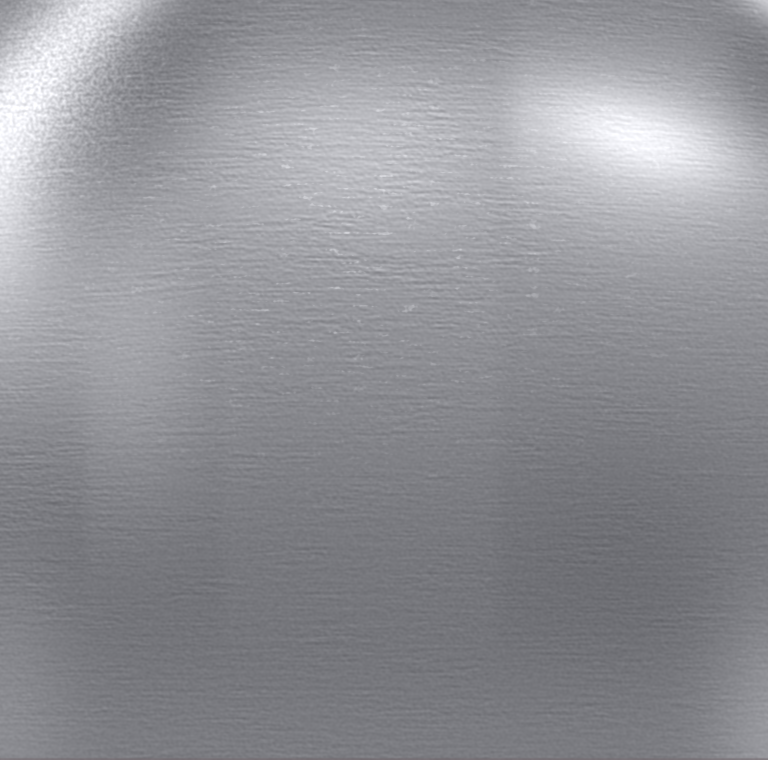
Reproduce this texture procedurally as a Shadertoy shader.

```glsl
// Brushed silver metal on a domed surface, lit by soft lamps near the top.
// Broad gradients and rotated gaussian glows shape the light; stretched
// gradient noise, lit by its vertical slope, gives the brush strokes.

vec2 hashGradient(vec2 cell) {
    vec3 h = fract(cell.xyx * vec3(0.1031, 0.1030, 0.0973));
    h += dot(h, h.yzx + 33.33);
    float angle = 6.2832 * fract((h.x + h.y) * h.z);
    return vec2(cos(angle), sin(angle));
}

float gradientNoise(vec2 p) {
    vec2 i = floor(p), f = fract(p);
    vec2 w = f * f * f * (f * (f * 6.0 - 15.0) + 10.0);
    float a = dot(hashGradient(i), f);
    float b = dot(hashGradient(i + vec2(1, 0)), f - vec2(1, 0));
    float c = dot(hashGradient(i + vec2(0, 1)), f - vec2(0, 1));
    float d = dot(hashGradient(i + vec2(1, 1)), f - vec2(1, 1));
    return mix(mix(a, b, w.x), mix(c, d, w.x), w.y);
}

// Elliptical gaussian, tilted by an angle in radians
float glow(vec2 p, vec2 center, vec2 radius, float tilt) {
    float c = cos(tilt), s = sin(tilt);
    vec2 q = mat2(c, -s, s, c) * (p - center) / radius;
    return exp(-dot(q, q));
}

// Soft window: one between lo and hi
float band(float x, float lo, float hi, float soft) {
    return smoothstep(lo - soft, lo + soft, x) * (1.0 - smoothstep(hi - soft, hi + soft, x));
}

float domeLight(vec2 p) {
    // Vertical falloff, with a darker rim at the top
    float light = mix(0.452, 0.605, smoothstep(0.2, 0.78, p.y));
    light -= 0.075 * smoothstep(0.82, 1.0, p.y);
    light += 0.035 * (1.0 - smoothstep(0.0, 0.2, p.y));

    // Curved reflection sweeping through the upper left corner
    float lift = max(p.y - 0.7, 0.0);
    float across = p.x + 0.02 - 1.75 * lift * lift;
    float width = across > 0.0 ? 0.075 : 0.085;
    light += 0.36 * exp(-across * across / (width * width)) * smoothstep(0.52, 0.9, p.y);
    light -= 0.08 * glow(p, vec2(0.2, 0.86), vec2(0.07, 0.16), -0.45);

    // Middle glow, and the hot highlight with its wide halo on the right
    light += 0.14 * glow(p, vec2(0.47, 0.81), vec2(0.19, 0.12), 0.0);
    light += 0.18 * glow(p, vec2(0.82, 0.805), vec2(0.19, 0.12), -0.3)
           * mix(0.35, 1.0, smoothstep(0.64, 0.69, p.x));
    light += 0.19 * glow(p, vec2(0.835, 0.82), vec2(0.13, 0.05), -0.3);
    light -= 0.10 * glow(p, vec2(1.0, 0.88), vec2(0.06, 0.09), 0.3);
    light += 0.34 * glow(p, vec2(1.01, 1.01), vec2(0.085, 0.035), -0.55);

    // Left edge, left column, and the lower corners
    light += 0.12 * glow(p, vec2(-0.01, 0.62), vec2(0.1, 0.2), 0.0);
    light += 0.09 * glow(p, vec2(0.17, 0.53), vec2(0.1, 0.19), 0.0);
    light += 0.07 * glow(p, vec2(0.0, 0.1), vec2(0.09, 0.22), 0.0);
    light += 0.12 * glow(p, vec2(1.02, 0.04), vec2(0.09, 0.2), 0.0);
    light -= 0.025 * glow(p, vec2(0.8, 0.32), vec2(0.16, 0.2), 0.0);

    // Faint overlapping brush patches with upright edges
    float wobble = 0.012 * gradientNoise(vec2(3.0, p.y * 45.0));
    light += 0.014 * band(p.x + wobble, 0.29, 0.65, 0.015) * band(p.y, 0.16, 0.76, 0.06);
    light -= 0.02 * (1.0 - smoothstep(0.1, 0.125, p.x + wobble)) * band(p.y, 0.24, 0.5, 0.08);
    return light;
}

// Surface height: strokes of three lengths, and fine pitting
float brushHeight(vec2 p) {
    float height = 0.6 * gradientNoise(p * vec2(7.0, 125.0));
    height += 0.8 * gradientNoise(p * vec2(19.0, 185.0) + 17.3);
    height += 0.7 * gradientNoise(p * vec2(53.0, 215.0) + 29.6);
    return height + 0.65 * gradientNoise(mat2(0.96, 0.28, -0.28, 0.96) * p * vec2(150.0, 200.0) + 41.0);
}

void mainImage(out vec4 fragColor, in vec2 fragCoord) {
    vec2 p = fragCoord / iResolution.xy;
    float light = domeLight(p);

    // Strokes bow over the dome and waver slightly
    vec2 stroke = p;
    stroke.y += 0.1 * (p.x - 0.45) * (p.x - 0.45) * smoothstep(0.2, 1.0, p.y);
    stroke.y += 0.003 * gradientNoise(p * vec2(5.0, 9.0));

    // Relief is strongest in the upper middle and calm in the lower part
    float relief = brushHeight(stroke) - brushHeight(stroke + vec2(0.0008, 0.0024));
    float strength = 0.029 + 0.014 * smoothstep(0.25, 0.7, p.y);
    strength += 0.034 * glow(p, vec2(0.47, 0.73), vec2(0.25, 0.2), 0.0);
    strength += 0.022 * glow(p, vec2(0.03, 0.36), vec2(0.1, 0.16), 0.0);
    strength *= 1.0 + 0.9 * gradientNoise(p * vec2(8.0, 24.0) + 5.0);
    light += strength * relief;

    // Grain in two turned layers, rougher inside the upper left reflection
    float grain = gradientNoise(mat2(0.8, 0.6, -0.6, 0.8) * p * 215.0);
    grain += 0.6 * gradientNoise(mat2(0.5, -0.87, 0.87, 0.5) * p * 130.0 + 9.0);
    light += grain * (0.024 + 0.13 * glow(p, vec2(0.08, 0.9), vec2(0.1, 0.16), -0.5));

    // Soft broken glints along the strokes, gathered in the upper middle
    float glint = gradientNoise(stroke * vec2(31.0, 175.0) + 71.0) + 0.3 * grain;
    light += 0.09 * smoothstep(0.3, 0.65, glint)
           * (0.25 + glow(p, vec2(0.47, 0.68), vec2(0.28, 0.24), 0.0)) * smoothstep(0.15, 0.6, p.y);

    // Cool silver tint and a thin warm lower edge
    vec3 color = vec3(light - 0.003, light, light + 0.02);
    color = mix(color, vec3(0.44, 0.39, 0.41), 0.5 * (1.0 - smoothstep(0.001, 0.004, p.y)));
    fragColor = vec4(clamp(color, 0.0, 1.0), 1.0);
}
```
